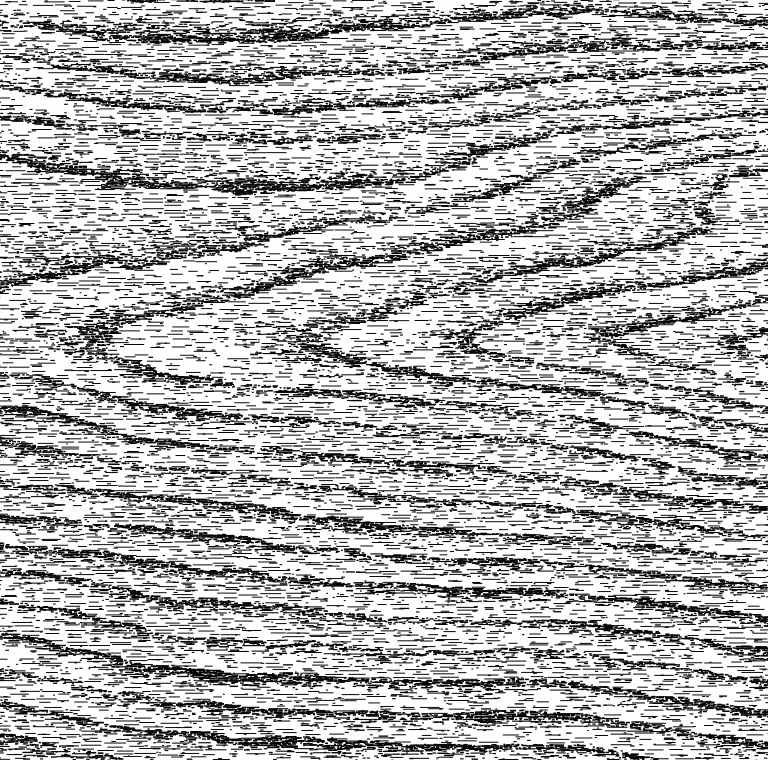
Write a WebGL 1 fragment shader that draws this texture.

```glsl
precision highp float;

// Plain-sawn wood grain drawn as short horizontal ink dashes.
// A ring field forms nested arches that open to the right; its darkness
// decides how many dashes appear in three layers of jittered rows.

uniform vec2 u_resolution;

const vec3 PAPER = vec3(0.998);
const vec3 INK = vec3(0.01);
const float AXIS_HEIGHT = 0.55;

float hash(vec2 p) {
  vec3 q = fract(vec3(p.xyx) * vec3(0.1031, 0.1030, 0.0973));
  q += dot(q, q.yzx + 33.33);
  return fract((q.x + q.y) * q.z);
}

float noise(vec2 p) {
  vec2 cell = floor(p);
  vec2 t = fract(p);
  t = t * t * (3.0 - 2.0 * t);
  float low = mix(hash(cell), hash(cell + vec2(1.0, 0.0)), t.x);
  float high = mix(hash(cell + vec2(0.0, 1.0)), hash(cell + vec2(1.0)), t.x);
  return mix(low, high, t.y);
}

// Ring count: rises away from the axis, falls towards the right.
float ringField(vec2 p) {
  float v = p.y - AXIS_HEIGHT + 0.03 * (noise(vec2(p.x * 4.0, 3.0)) - 0.5);
  float upper = smoothstep(-0.03, 0.03, v);
  float roundness = mix(0.035, 0.07, upper);
  float rise = sqrt(v * v + roundness * roundness) - roundness;
  float field = rise * mix(23.0, 13.0, upper) + 9.0 * max(v - 0.27, 0.0);

  float reach = exp(-mix(3.2, 4.5, upper) * abs(v));
  field -= (2.6 * p.x + 2.0 * p.x * p.x) * reach + p.x * (1.0 - upper) * (1.0 - reach);

  // Sagging rings above the arches, and a side arch at the right edge
  float sag = smoothstep(0.08, 0.22, v) * (1.0 - smoothstep(0.3, 0.44, v));
  field -= 2.8 * (p.x - 0.5) * (p.x - 0.5) * sag;
  vec2 side = (p - vec2(1.02, 0.765)) / vec2(0.2, 0.055);
  field -= 1.5 * exp(-dot(side, side));

  // Broad waviness and ragged edges
  field += 0.55 * (noise(p * vec2(4.0, 9.0) + 17.0) - 0.5);
  field += 0.2 * (noise(p * vec2(22.0, 60.0) + 5.0) - 0.5);
  return field + 20.6;
}

// Each ring starts with a dense inner edge and fades outwards.
float ringDarkness(vec2 p) {
  float field = ringField(p);
  float phase = fract(field);
  float fade = 0.75 * exp(-7.0 * max(phase - 0.12, 0.0)) + 0.35 * exp(-3.5 * phase);
  float band = smoothstep(0.0, 0.05, phase) * fade;
  float ringStrength = mix(0.8, 1.1, hash(vec2(floor(field), 7.0)));
  float patchStrength = mix(0.55, 1.3, noise(p * vec2(9.0, 35.0) + 40.0));
  return clamp(band * ringStrength * patchStrength, 0.0, 1.0);
}

// Share of a pixel-wide interval covered by a bar, along one direction.
float barCoverage(float offset, float halfSize, float pixel) {
  float top = min(offset + halfSize, 0.5 * pixel);
  float bottom = max(offset - halfSize, -0.5 * pixel);
  return clamp((top - bottom) / pixel, 0.0, 1.0);
}

// One layer of dashes; chance is (plain wood, dark ring).
float dashLayer(vec2 p, float rows, float cellWidth, float thickness,
                vec2 chance, float seed, float pixel) {
  float clear = 1.0;
  for (int j = -1; j <= 1; j++) {
    float row = floor(p.y * rows) + float(j);
    float shift = hash(vec2(row, seed)) * 7.0;
    float column = floor(p.x / cellWidth + shift);
    vec2 id = vec2(column + seed * 3.0, row + seed * 11.0);

    float jitter = 0.8 * (hash(id + 31.0) - 0.5);
    vec2 center = vec2((column + 0.5 - shift) * cellWidth, (row + 0.5 + jitter) / rows);
    float halfLength = 0.5 * cellWidth * mix(0.35, 1.0, hash(id + 57.0));
    center.x += (hash(id + 83.0) - 0.5) * (cellWidth - 2.0 * halfLength);

    float dark = ringDarkness(center);
    float pale = mix(0.6, 1.25, noise(center * vec2(5.0, 16.0) + 70.0));
    float present = step(hash(id), mix(chance.x * pale, chance.y, dark));
    float halfThickness = 0.5 * thickness * mix(0.95, 1.35, dark);
    float cover = barCoverage(p.x - center.x, halfLength, pixel)
                * barCoverage(p.y - center.y, halfThickness, pixel);
    clear *= 1.0 - present * cover;
  }
  return 1.0 - clear;
}

void main() {
  vec2 p = gl_FragCoord.xy / u_resolution.y;
  float pixel = 1.0 / u_resolution.y;

  float fibres = dashLayer(p, 190.0, 0.029, 0.00135, vec2(0.84, 1.0), 1.0, pixel);
  float strokes = dashLayer(p, 290.0, 0.014, 0.0018, vec2(0.01, 0.95), 2.0, pixel);
  float flecks = dashLayer(p, 460.0, 0.006, 0.0015, vec2(0.025, 0.85), 3.0, pixel);

  float clear = (1.0 - fibres) * (1.0 - strokes) * (1.0 - flecks);
  gl_FragColor = vec4(mix(INK, PAPER, clear), 1.0);
}
```
